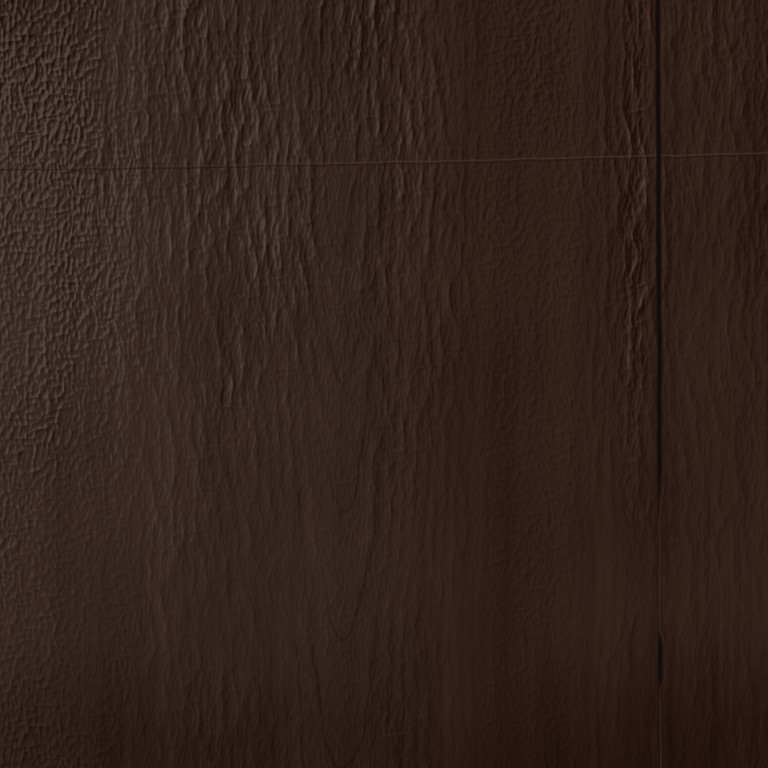
Reproduce this texture procedurally as a three.js fragment shader.

```glsl
// Dark embossed wood: two vertical boards, a thin cross crack and a soft sheen.
// Cells stretched along arched grain lines give a relief that is lit from the
// side; the resulting tone is looked up in a four-step brown ramp.
varying vec2 vUv;

const vec3 DEEP  = vec3(0.142, 0.085, 0.065);
const vec3 DARK  = vec3(0.190, 0.130, 0.110);
const vec3 MID   = vec3(0.232, 0.165, 0.142);
const vec3 SHEEN = vec3(0.280, 0.230, 0.210);
const vec3 WARM_TINT = vec3(1.02, 0.95, 0.88);

const float ARCH_X = 0.445;          // axis of the arched grain
const float ARCH_SPREAD = 0.08;      // how fast the arches open upward
const float RING_COUNT = 75.0;       // growth lines across the canvas
const float RING_HALF = 0.0032;
const vec2 FIBRE_CELLS = vec2(76.0, 21.0);
const vec2 PEBBLE_CELLS = vec2(135.0, 112.0);
const vec2 FINE_CELLS = vec2(190.0, 75.0);
const vec2 LIGHT_STEP = vec2(0.0020, -0.0012);
const float RELIEF_GAIN = 6.6;
const float SEAM_X = 0.860;
const float SEAM_HALF = 0.0028;
const float CRACK_HALF = 0.0011;

vec2 hash2(vec2 p) {
  return fract(sin(vec2(dot(p, vec2(127.1, 311.7)),
                        dot(p, vec2(269.5, 183.3)))) * 43758.5);
}

// Layered sines, about -1 to 1
float waves(vec2 p) {
  return (sin(p.x + 1.7 * sin(p.y * 0.9))
        + 0.6 * sin(p.x * 1.9 - p.y * 2.3 + 1.3)
        + 0.4 * sin(p.y * 3.7 + p.x * 0.7)) * 0.5;
}

// Smooth cellular noise: rounded bumps, high at cell centres
float bumps(vec2 p) {
  vec2 cell = floor(p);
  float sum = 0.0;
  for (int j = -1; j <= 1; j++) {
    for (int i = -1; i <= 1; i++) {
      vec2 id = cell + vec2(float(i), float(j));
      vec2 d = id + 0.1 + 0.8 * hash2(id) - p;
      sum += exp(-11.0 * dot(d, d));
    }
  }
  return log(sum + 0.001) / 11.0;
}

// 1 between a and b, with soft ends
float band(float x, float a, float b, float soft) {
  return smoothstep(a - soft, a + soft, x) * (1.0 - smoothstep(b - soft, b + soft, x));
}

// Offset from the arch axis and opening; its length runs across the grain
vec2 grain(vec2 p) {
  float dx = p.x - ARCH_X + 0.007 * waves(p * vec2(9.0, 7.0))
           + 0.0024 * waves(p * vec2(45.0, 52.0));
  return vec2(dx, ARCH_SPREAD * (1.0 - p.y));
}

// Share of fine leathery pebbles against long fibres
float pebbleShare(vec2 p) {
  float left = 1.0 - smoothstep(0.06, 0.24, p.x + 0.04 * waves(p * vec2(60.0, 5.0)));
  return clamp(0.8 * left + 0.7 * band(p.x, 0.62, 0.76, 0.03), 0.0, 1.0);
}

float relief(vec2 p) {
  float shear = 20.0 * (p.x - ARCH_X);
  float fibre = bumps(vec2(length(grain(p)) * FIBRE_CELLS.x, p.y * FIBRE_CELLS.y + shear));
  float pebble = bumps(p * PEBBLE_CELLS + 0.5 * waves(p * vec2(70.0, 55.0)));
  float fine = bumps(p * FINE_CELLS + 0.6 * waves(p * vec2(40.0, 60.0)));
  return mix(fibre, pebble, pebbleShare(p)) + 0.4 * fine;
}

// Relief strength: crisp above, faint below and on the smooth strip
float reliefStrength(vec2 p) {
  float s = mix(0.42, 1.1, smoothstep(0.15, 0.95, p.y));
  s *= 1.0 - 0.4 * smoothstep(0.50, 0.60, p.x) - 0.2 * band(p.x, 0.60, 0.78, 0.03);
  s *= 1.0 + 0.35 * waves(p * vec2(27.0, 8.0));
  return s + 0.9 * band(p.x, 0.812, 0.842, 0.006) * smoothstep(0.2, 0.7, p.y);
}

vec3 ramp(float t) {
  vec3 c = mix(DEEP, DARK, clamp(t, -0.4, 1.0));
  c = mix(c, MID, clamp(t - 1.0, 0.0, 1.0));
  return mix(c, SHEEN, clamp(t - 2.0, 0.0, 1.5));
}

void main() {
  vec2 p = vUv;

  // Broad tone: sheen at upper left, darker right side, foot and top corner
  vec2 s = (p - vec2(0.05, 0.72)) / vec2(0.28, 0.34);
  float sheen = exp(-dot(s, s));
  float right = smoothstep(0.46, 0.64, p.x);
  float tone = 1.4 + 0.85 * sheen - 0.5 * right;
  tone += 0.25 * waves(vec2(p.x * 34.0, p.y * 2.0)) + 0.16 * waves(p * vec2(120.0, 4.0));
  tone += 0.18 * waves(p * vec2(7.0, 9.0) + 2.0);
  tone -= 0.85 * (1.0 - smoothstep(0.0, 0.22, p.y + 0.02 * waves(p * 20.0)));
  tone -= 0.5 * (1.0 - smoothstep(0.0, 0.2, length(p - vec2(0.0, 1.0))));

  // Side-lit relief
  float slope = (relief(p) - relief(p + LIGHT_STEP)) * RELIEF_GAIN * reliefStrength(p);
  tone += slope + 0.5 * max(slope, 0.0) * sheen;

  // Thin growth lines, boldest around the arches
  vec2 g = grain(p);
  float across = length(g);
  float steep = length(vec2(g.x, ARCH_SPREAD * g.y)) / across;
  float toRing = abs(fract(across * RING_COUNT + 0.5) - 0.5) / (RING_COUNT * steep);
  float nearArch = exp(-pow((p.x - ARCH_X) / 0.09, 2.0)) * (0.7 + 0.3 * waves(p * vec2(30.0, 14.0)));
  tone -= (1.0 - smoothstep(0.0, RING_HALF, toRing)) * (0.2 + 0.55 * nearArch) * (1.0 - pebbleShare(p));
  vec3 color = ramp(tone) * mix(vec3(1.0), WARM_TINT, right);

  // Cross crack: pale lip with a shadow below
  float crack = p.y - (0.781 + 0.013 * p.x + 0.007 * p.x * p.x + 0.001 * waves(p.xx * 40.0));
  float lip = 1.0 - smoothstep(0.0, 2.0 * CRACK_HALF, abs(crack));
  float under = 1.0 - smoothstep(0.0, 2.0 * CRACK_HALF, abs(crack + 2.5 * CRACK_HALF));
  color = mix(color, DEEP, 0.5 * under);
  color = mix(color, vec3(0.28, 0.20, 0.17), lip * mix(0.25, 0.6, smoothstep(0.1, 0.5, p.x)));

  // Board seam: dark gap, worn pale in its lower part
  float seam = p.x - (SEAM_X - 0.003 * p.y + 0.0008 * waves(p.yy * 26.0));
  float gap = 1.0 - smoothstep(0.4 * SEAM_HALF, 1.7 * SEAM_HALF, abs(seam));
  float open = max(smoothstep(0.31, 0.40, p.y), band(p.y, 0.11, 0.17, 0.012));
  float edge = 1.0 - smoothstep(0.0, 0.0025, abs(seam - 0.0065 * open));
  color = mix(color, DEEP * 0.5, gap * mix(0.35, 0.92, open));
  color = mix(color, SHEEN, edge * mix(0.6, 0.25, open) * (0.7 + 0.3 * waves(p.yy * 60.0)));

  gl_FragColor = vec4(color, 1.0);
}
```
